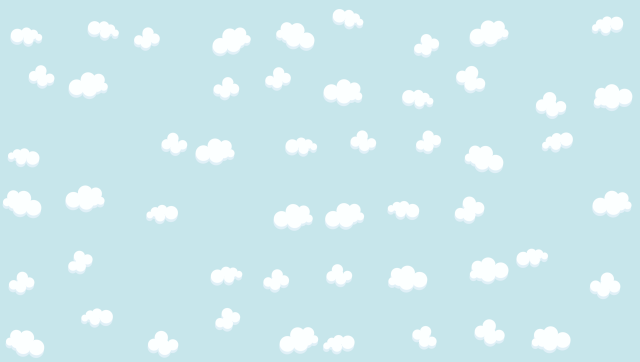
Reproduce this pattern procedurally as a Shadertoy shader.

```glsl
// Small white clouds with pale undersides, scattered over a light blue sky.

// Two random values per cell, without sine
vec2 hash22(vec2 p) {
    vec3 q = fract(p.xyx * vec3(0.1031, 0.1030, 0.0973));
    q += dot(q, q.yzx + 33.33);
    return fract((q.xx + q.yz) * q.zy);
}

float lobe(vec2 p, float x, float y, float radius) {
    return length(p - vec2(x, y)) - radius;
}

// Cloud shapes, in hundredths of the canvas height
float bigCloud(vec2 p) {
    float d = lobe(p, 3.2, -0.7, 2.15);
    d = min(d, lobe(p, 0.0, 1.3, 2.05));
    d = min(d, lobe(p, -2.9, 1.2, 1.7));
    d = min(d, lobe(p, -4.3, -0.7, 1.1));
    d = min(d, lobe(p, -2.4, -0.5, 1.6));
    return min(d, lobe(p, -0.4, -1.2, 2.1));
}

float smallCloud(vec2 p) {
    float d = lobe(p, 0.1, 1.5, 1.55);
    d = min(d, lobe(p, 2.1, 0.2, 1.4));
    d = min(d, lobe(p, -2.2, -0.7, 1.3));
    d = min(d, lobe(p, 0.0, 0.0, 1.3));
    return min(d, lobe(p, -0.2, -1.2, 1.5));
}

float longCloud(vec2 p) {
    float d = lobe(p, -2.5, 0.2, 1.85);
    d = min(d, lobe(p, 0.0, 1.0, 1.45));
    d = min(d, lobe(p, 1.9, 0.6, 1.3));
    d = min(d, lobe(p, 3.4, -0.2, 0.95));
    return min(d, lobe(p, 0.6, -0.7, 1.4));
}

// Tilt and mirror, then pick the shape by kind: 0 big, 1 small, 2 long
float cloud(vec2 p, int kind, float tilt, float mirror, float size) {
    float c = cos(tilt), s = sin(tilt);
    p = mat2(c, -s, s, c) * p / size;
    p.x *= mirror;
    float d = kind == 0 ? bigCloud(p) : kind == 1 ? smallCloud(p) : longCloud(p);
    return d * size;
}

float coverage(float d, float pixel) {
    return 1.0 - smoothstep(-0.7 * pixel, 0.7 * pixel, d);
}

void mainImage(out vec4 fragColor, in vec2 fragCoord) {
    vec3 sky = vec3(0.78, 0.90, 0.92);
    vec3 underside = vec3(0.88, 0.94, 0.97);
    vec3 white = vec3(0.99, 1.0, 1.0);

    float pixel = 100.0 / iResolution.y;
    vec2 p = fragCoord * pixel;

    // Whole cells across the canvas, one cloud in each
    vec2 canvas = iResolution.xy * pixel;
    vec2 cellSize = canvas / vec2(max(1.0, round(canvas.x / 17.7)), 6.0);
    vec2 cell = floor(p / cellSize);
    vec2 local = p - (cell + 0.5) * cellSize;

    // Evenly mixed kinds, with about one cell in ten left empty
    float pick = fract(dot(cell, vec2(0.7549, 0.5698)) + 0.15);
    int kind = pick < 0.34 ? 0 : pick < 0.74 ? 1 : 2;
    bool present = fract(dot(cell, vec2(0.618, 0.325)) + 0.4) < 0.9;

    // Random place, tilt, mirroring and size; the cloud stays inside its cell
    vec2 place = hash22(cell + 7.0) * 2.0 - 1.0;
    vec2 turn = hash22(cell + 41.0);
    vec2 extent = kind == 0 ? vec2(5.8, 4.4) : kind == 1 ? vec2(4.4, 4.2) : vec2(4.8, 3.8);
    local -= place * max(0.5 * cellSize - extent, 0.0);
    float tilt = (turn.x - 0.5) * 0.5;
    float mirror = turn.y < 0.5 ? -1.0 : 1.0;
    float size = kind == 1 && fract(turn.y * 8.0) < 0.4 ? 1.18 : 1.0;

    vec3 color = sky;
    if (present) {
        // The underside is the same shape, shifted down
        float shade = cloud(local + vec2(0.1, 0.75), kind, tilt, mirror, size);
        float top = cloud(local, kind, tilt, mirror, size);
        color = mix(color, underside, coverage(shade, pixel));
        color = mix(color, white, coverage(top, pixel));
    }
    fragColor = vec4(color, 1.0);
}
```
